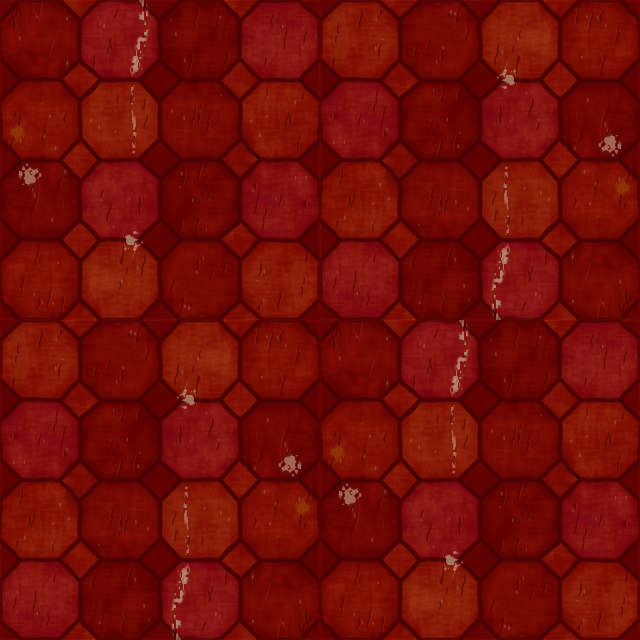
Write a WebGL 2 fragment shader that draws this texture.

```glsl
#version 300 es
precision highp float;
uniform vec2 u_resolution;
out vec4 outColor;

const float TILES_PER_BLOCK = 4.0;
const float DIAMOND_REACH = 0.26;
const float GROUT_HALF_WIDTH = 0.027;
const vec3 GROUT = vec3(0.28, 0.0, 0.008);
const vec3 CLAY_DARK = vec3(0.39, 0.008, 0.003);
const vec3 CLAY_MID = vec3(0.495, 0.05, 0.01);
const vec3 CLAY_LIGHT = vec3(0.575, 0.155, 0.045);
const vec3 ROSE_TINT = vec3(0.005, -0.012, 0.045);
const vec3 CHIP = vec3(0.72, 0.58, 0.48);
const vec3 OCHRE = vec3(0.58, 0.25, 0.03);

// Base brightness of each tile in a block, one column per row of numbers
const mat4 TILE_TONES = mat4(
    0.24, 0.52, 0.20, 0.46,
    0.66, 0.80, 0.70, 0.84,
    0.14, 0.34, 0.14, 0.32,
    0.68, 0.66, 0.64, 0.72);

float hash(vec2 p) {
    vec3 h = fract(vec3(p.xyx) * 0.1031);
    h += dot(h, h.yzx + 33.33);
    return fract((h.x + h.y) * h.z);
}

float noise(vec2 p) {
    vec2 i = floor(p), f = fract(p);
    f = f * f * (3.0 - 2.0 * f);
    return mix(mix(hash(i), hash(i + vec2(1, 0)), f.x),
               mix(hash(i + vec2(0, 1)), hash(i + vec2(1, 1)), f.x), f.y);
}

float fbm(vec2 p) {
    float sum = 0.0, amp = 0.53;
    for (int i = 0; i < 4; i++) {
        sum += amp * noise(p);
        p = p * 2.1 + 17.3;
        amp *= 0.5;
    }
    return sum;
}

float band(float x, float lo, float hi, float soft) {
    return smoothstep(lo - soft, lo + soft, x) * (1.0 - smoothstep(hi - soft, hi + soft, x));
}

vec3 clayColor(float tone) {
    vec3 low = mix(CLAY_DARK, CLAY_MID, clamp(tone * 2.0, -0.3, 1.0));
    return max(mix(low, CLAY_LIGHT, clamp(tone * 2.0 - 1.0, 0.0, 1.2)), 0.0);
}

// Signed distance to the slanted cut: positive in the octagon, negative in the diamond
float cutDistance(vec2 local) {
    return (1.0 - DIAMOND_REACH - abs(local.x) - abs(local.y)) * 0.7071;
}

// Thin wavering upright scratches: x is the dark groove, y its light lip
vec2 scratches(vec2 local, vec2 id, float soft) {
    vec2 result = vec2(0.0);
    for (int i = 0; i < 5; i++) {
        vec2 seed = id * 7.0 + float(i) * 3.7;
        vec2 mid = (vec2(hash(seed), hash(seed + 5.1)) - 0.5) * 0.7;
        float halfLength = mix(0.05, 0.17, hash(seed + 9.4));
        float along = local.y - mid.y;
        float across = local.x - mid.x + along * 0.13 + 0.035 * (noise(vec2(along * 16.0, seed.x)) - 0.5);
        float fade = 1.0 - smoothstep(halfLength * 0.6, halfLength, abs(along));
        vec2 offset = abs(vec2(across, across - 0.018));
        result = max(result, fade * (1.0 - smoothstep(vec2(0.003), vec2(0.010 + soft), offset)));
    }
    return result;
}

// Small pale flecks scattered on a tile
float flecks(vec2 local, vec2 id, float soft) {
    float result = 0.0;
    for (int i = 0; i < 4; i++) {
        vec2 seed = id * 11.0 + float(i) * 6.3 + 40.0;
        vec2 d = local - (vec2(hash(seed), hash(seed + 2.7)) - 0.5) * 0.75;
        float size = mix(0.008, 0.022, hash(seed + 8.8));
        result = max(result, 1.0 - smoothstep(size * 0.4, size + soft, length(d * vec2(1.4, 0.7))));
    }
    return result;
}

// Ragged patch of wear around a centre
float patchMask(vec2 q, vec2 centre, float radius, float rough) {
    float d = length(q - centre) / radius + rough * (fbm(q * 95.0) - 0.5);
    return 1.0 - smoothstep(0.6, 1.0, d);
}

// Flaked trail that runs down the block
float chipTrail(vec2 q) {
    float path = mix(0.446, 0.416, smoothstep(0.08, 0.28, q.y));
    float offset = abs(q.x - path + 0.012 * (noise(vec2(q.y * 22.0, 3.0)) - 0.5));
    float heavy = band(q.y, 0.0, 0.23, 0.02);
    float light = band(q.y, 0.25, 0.5, 0.02);
    float width = 0.004 + 0.014 * heavy + 0.003 * light;
    float flake = noise(q * vec2(150.0, 105.0)) * 0.65 + noise(q * vec2(55.0, 38.0) + 8.0) * 0.35;
    float trail = smoothstep(0.54, 0.66, flake + 0.06 * heavy) * (1.0 - smoothstep(width * 0.5, width, offset));
    return trail * max(heavy, 0.75 * light);
}

void main() {
    vec2 uv = gl_FragCoord.xy / u_resolution;
    uv.y = 1.0 - uv.y;

    // Blocks of four by four tiles, every second one turned half round
    vec2 block = floor(uv * 2.0);
    vec2 q = fract(uv * 2.0);
    if (mod(block.x + block.y, 2.0) > 0.5) q = 1.0 - q;
    float soft = max(8.0 / min(u_resolution.x, u_resolution.y), 0.012);

    vec2 cell = q * TILES_PER_BLOCK;
    vec2 id = min(floor(cell), 3.0);
    vec2 wobble = vec2(noise(cell * 5.0), noise(cell * 5.0 + 31.0)) - 0.5;
    vec2 local = cell - id - 0.5;
    vec2 bent = local + wobble * 0.022;
    float cut = cutDistance(bent);
    float straight = abs(0.5 - max(abs(bent.x), abs(bent.y)));
    float edge = cut > 0.0 ? min(straight, cut) : -cut;
    float octagon = step(0.0, cut);

    // Clay tone with blotches, upright brushing and grain
    float brightDiamond = mod(floor(cell.x + 0.5), 2.0);
    float tone = mix(mix(-0.03, 0.54, brightDiamond), TILE_TONES[int(id.x)][int(id.y)], octagon);
    float wear = 0.65 * (fbm(q * 17.0) - 0.5) + 0.30 * (fbm(q * vec2(95.0, 18.0)) - 0.5)
               + 0.18 * (noise(q * vec2(30.0, 150.0)) - 0.5) + 0.16 * (noise(q * 190.0) - 0.5);
    tone += wear * mix(0.45, 1.0, max(octagon, brightDiamond));
    tone -= 0.22 * octagon * (1.0 - smoothstep(0.02, 0.17, edge));
    vec3 color = clayColor(tone);
    float rose = octagon * mod(id.x, 2.0) * (1.0 - mod(id.y, 2.0));
    color += ROSE_TINT * rose * (0.5 + fbm(q * 24.0));

    // Scratches and flecks on the octagons
    vec2 scratch = scratches(local, id, soft * 0.6) * octagon;
    color = mix(color, GROUT, 0.60 * scratch.x);
    color = mix(color, CLAY_LIGHT, 0.30 * scratch.y);
    color = mix(color, CHIP, 0.30 * flecks(local, id, soft * 0.6) * octagon);

    // Grout lines
    float grout = 1.0 - smoothstep(GROUT_HALF_WIDTH - soft, GROUT_HALF_WIDTH + soft, edge);
    color = mix(color, GROUT + 0.03 * (noise(q * 120.0) - 0.5) * vec3(1.0, 0.2, 0.1), 0.93 * grout);

    // Flaked paint, an ochre stain and a faint seam between blocks
    float chips = max(chipTrail(q), 0.9 * patchMask(q, vec2(0.41, 0.755), 0.026, 2.6));
    chips = max(chips, 0.8 * patchMask(q, vec2(0.092, 0.55), 0.030, 2.8));
    color = mix(color, CHIP, 0.85 * chips);
    color = mix(color, OCHRE, 0.65 * patchMask(q, vec2(0.055, 0.415), 0.025, 1.2));
    vec2 rim = min(q, 1.0 - q);
    color += vec3(0.07, 0.015, 0.005) * (1.0 - smoothstep(0.001, 0.004, min(rim.x, rim.y)));
    outColor = vec4(clamp(color, 0.0, 1.0), 1.0);
}
```
